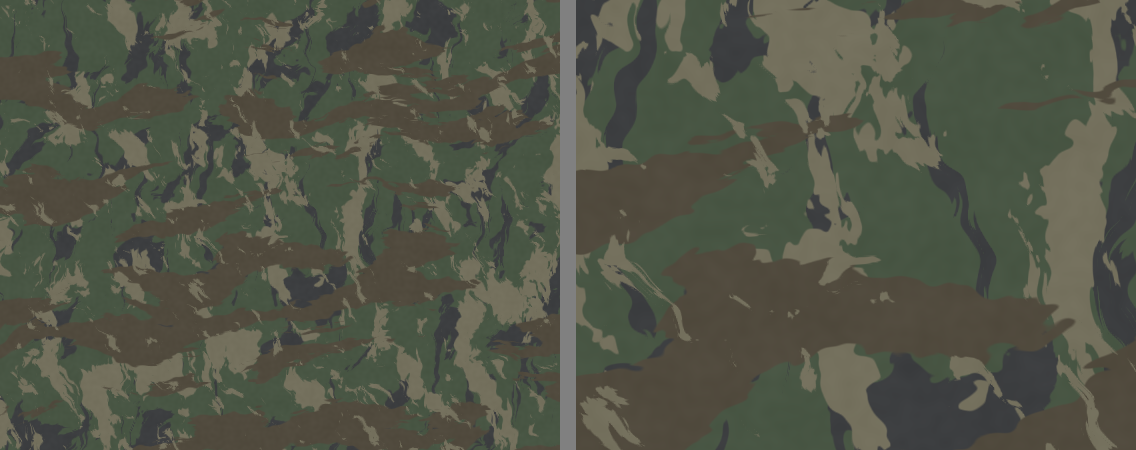
Left, the full canvas; right, a detail of the centre.
Give the GLSL for this pattern, as a WebGL 2 fragment shader.

```glsl
#version 300 es
precision highp float;
// Woodland camouflage: a green ground under slanted navy smears, upright ragged
// tan patches, long brown strokes and small tan chips. Each layer is a stretched,
// warped gradient-noise field cut at a level that sets its share of the area.

uniform vec2 u_resolution;
out vec4 fragColor;

const vec3 GREEN = vec3(0.282, 0.335, 0.264);
const vec3 BROWN = vec3(0.315, 0.290, 0.240);
const vec3 TAN   = vec3(0.455, 0.440, 0.365);
const vec3 NAVY  = vec3(0.235, 0.242, 0.250);

float hash(vec2 cell) {
    vec3 q = fract(cell.xyx * vec3(0.1031, 0.1030, 0.0973));
    q += dot(q, q.yzx + 33.33);
    return fract((q.x + q.y) * q.z);
}

// Dot product of a random unit gradient with the offset from its corner.
float corner(vec2 cell, vec2 offset) {
    float angle = 6.2832 * hash(cell);
    return dot(vec2(cos(angle), sin(angle)), offset);
}

float noise(vec2 p) {
    vec2 i = floor(p), f = p - i;
    vec2 s = f * f * f * (f * (f * 6.0 - 15.0) + 10.0);
    vec2 e = vec2(1, 0);
    return mix(mix(corner(i, f), corner(i + e, f - e), s.x),
               mix(corner(i + e.yx, f - e.yx), corner(i + 1.0, f - 1.0), s.x), s.y);
}

float fbm(vec2 p, float gain) {
    float sum = 0.0, amplitude = 1.0;
    for (int i = 0; i < 5; i++) {
        sum += amplitude * noise(p);
        p = p * 2.03 + 17.7;
        amplitude *= gain;
    }
    return sum;
}

// Coordinates along and across a stroke direction, each with its own frequency.
vec2 strokeFrame(vec2 p, float angle, vec2 frequency) {
    vec2 along = vec2(cos(angle), sin(angle));
    return vec2(dot(p, along), dot(p, vec2(-along.y, along.x))) * frequency;
}

vec2 warp(vec2 p, float frequency, float amount) {
    p *= frequency;
    return amount * vec2(noise(p + 5.3), noise(p + 91.7));
}

// Antialiased coverage of the region where the field exceeds the level.
float cover(float field, float level) {
    float width = 0.8 * fwidth(field) + 0.004;
    return smoothstep(-width, width, field - level);
}

void main() {
    vec2 p = gl_FragCoord.xy / u_resolution.y;
    vec2 ragged = p + warp(p, 7.0, 0.05) + warp(p, 32.0, 0.016);
    vec2 flowing = p + warp(p, 3.5, 0.09) + warp(p, 38.0, 0.007);

    // Navy: diagonal smears joined by thin upright scratches.
    float smears = fbm(strokeFrame(ragged, 0.9, vec2(5.0, 10.0)) + 40.0, 0.55);
    float scratches = fbm(strokeFrame(ragged, 1.55, vec2(3.0, 32.0)) + 75.0, 0.5);
    float navy = cover(max(smears, scratches - 0.20), 0.25);

    // Tan: upright patches with torn edges.
    float patches = fbm(strokeFrame(ragged, 1.8, vec2(5.2, 10.5)) + 120.0, 0.6);
    float tanPatch = cover(patches, 0.25);

    // Brown: long, gently rising strokes, gathered by a broad drift.
    float strokes = fbm(strokeFrame(flowing, 0.13, vec2(2.7, 11.5)) + 210.0, 0.5);
    float brown = cover(strokes + 0.25 * noise(p * 2.2 + 31.0), 0.145);

    // Chips: small slivers of tan lying over everything.
    float slivers = fbm(strokeFrame(ragged, 2.3, vec2(14.0, 28.0)) + 330.0, 0.5);
    float chips = cover(slivers + 0.2 * patches, 0.41);

    vec3 color = mix(GREEN, NAVY, navy);
    color = mix(color, TAN, tanPatch);
    color = mix(color, BROWN, brown);
    color = mix(color, TAN, chips);

    // Faint mottling of the cloth.
    color += 0.012 * noise(p * 24.0) + 0.012 * noise(p * 90.0);
    fragColor = vec4(color, 1.0);
}
```
